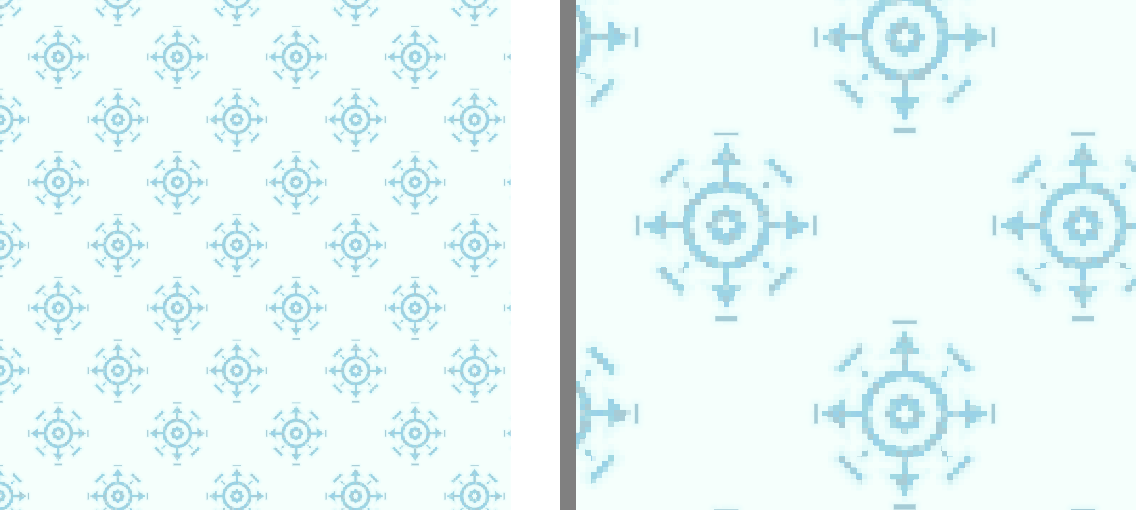
Left: the whole. Right: its middle third, enlarged.
A Shadertoy shader for this pattern:

```glsl
// Staggered rows of pale blue stitched snowflakes on icy white, with a white right margin.

float hash(vec2 p) {
    return fract(sin(dot(p, vec2(127.1, 311.7))) * 43758.5453);
}

float box(vec2 p, vec2 halfSize) {
    vec2 d = abs(p) - halfSize;
    return length(max(d, 0.0)) + min(max(d.x, d.y), 0.0);
}

// Snaps a position to stitch cells, with borders softened over one pixel
vec2 snapToCells(vec2 p, float cell, float pixel) {
    vec2 g = p / cell + 0.5;
    vec2 border = floor(g + 0.5);
    return (border + clamp((g - border) * cell / pixel, -0.5, 0.5) - 0.5) * cell;
}

// Ring, scalloped flower, four arrows and four diagonal dashes
float snowflake(vec2 p) {
    float r = length(p);
    float ring = abs(r - 18.0) - 2.2;
    float flower = abs(r - 6.2) - 2.5 - 0.7 * cos(8.0 * atan(p.y, p.x + 1e-4));

    vec2 a = abs(p);
    float along = max(a.x, a.y), across = min(a.x, a.y);
    float stem = box(vec2(along - 25.0, across), vec2(6.0, 1.7));
    float head = max(28.0 - along, (across + 0.76 * along - 28.3) * 0.8);

    vec2 diagonal = vec2(a.x + a.y, a.x - a.y) * 0.7071;
    float dash = box(diagonal - vec2(35.0, 0.0), vec2(1.7, 7.5));
    float spur = box(diagonal - vec2(26.0, 0.0), vec2(3.2, 0.9));

    return min(min(min(ring, flower), min(stem, head)), min(dash, spur));
}

// Thin bars beyond the arrow tips; the lower one is heavier
float ticks(vec2 p, float weight) {
    float side = box(vec2(abs(p.x) - 40.5, p.y), vec2(0.8, 4.5));
    float top = box(p - vec2(0.0, 41.8), vec2(5.5, 0.4 + 0.5 * weight));
    float bottom = box(p + vec2(0.0, 42.6), vec2(5.0, 1.2));
    return min(side, min(top, bottom));
}

void mainImage(out vec4 fragColor, in vec2 fragCoord) {
    // The canvas is 699 units high
    float pixel = 699.0 / iResolution.y;
    vec2 pos = fragCoord * pixel;

    // Two interleaved lattices; keep the nearer centre
    vec2 period = vec2(163.0, 172.0);
    vec2 gridA = (pos - vec2(80.0, 621.0)) / period;
    vec2 gridB = gridA - 0.5;
    vec2 idA = floor(gridA + 0.5), idB = floor(gridB + 0.5);
    vec2 pA = (gridA - idA) * period, pB = (gridB - idB) * period;
    bool useA = dot(pA, pA) < dot(pB, pB);
    vec2 p = useA ? pA : pB;
    vec2 id = useA ? idA : idB + 0.5;

    // Each repeat sits slightly differently on its stitch grid
    float cell = 2.6;
    vec2 shift = (vec2(hash(id + 3.1), hash(id + 8.7)) - 0.5) * 1.1;
    vec2 stitched = snapToCells(p + shift, cell, pixel) - shift;
    vec2 stitch = floor((p + shift) / cell + 0.5);
    float grain = hash(stitch + id * 17.0);
    float fleck = hash(stitch + id * 17.0 + 41.0);

    float flake = snowflake(stitched);
    float tick = ticks(p, hash(id + 5.3));
    float soft = 0.6 * pixel;

    // Background and faint halo
    vec3 color = vec3(0.96, 1.0, 0.99);
    float halo = 1.0 - smoothstep(0.5, 5.0, min(flake, tick + 1.5));
    color = mix(color, vec3(0.88, 0.98, 0.98), halo * (0.5 + 0.4 * grain));

    // Blue thread with greyer and paler stitches
    vec3 thread = mix(vec3(0.60, 0.82, 0.91), vec3(0.63, 0.85, 0.88), grain);
    thread = mix(thread, vec3(0.67, 0.79, 0.82), 0.8 * smoothstep(0.68, 0.8, fleck));
    thread = mix(thread, vec3(0.79, 0.89, 0.91), 0.6 * smoothstep(0.85, 0.95, grain));
    color = mix(color, thread, 1.0 - smoothstep(-soft, soft, flake));
    color = mix(color, vec3(0.65, 0.80, 0.84), 1.0 - smoothstep(-soft, soft, tick));

    // White margin
    color = mix(color, vec3(1.0), smoothstep(-soft, soft, pos.x - 700.0));
    fragColor = vec4(color, 1.0);
}
```
